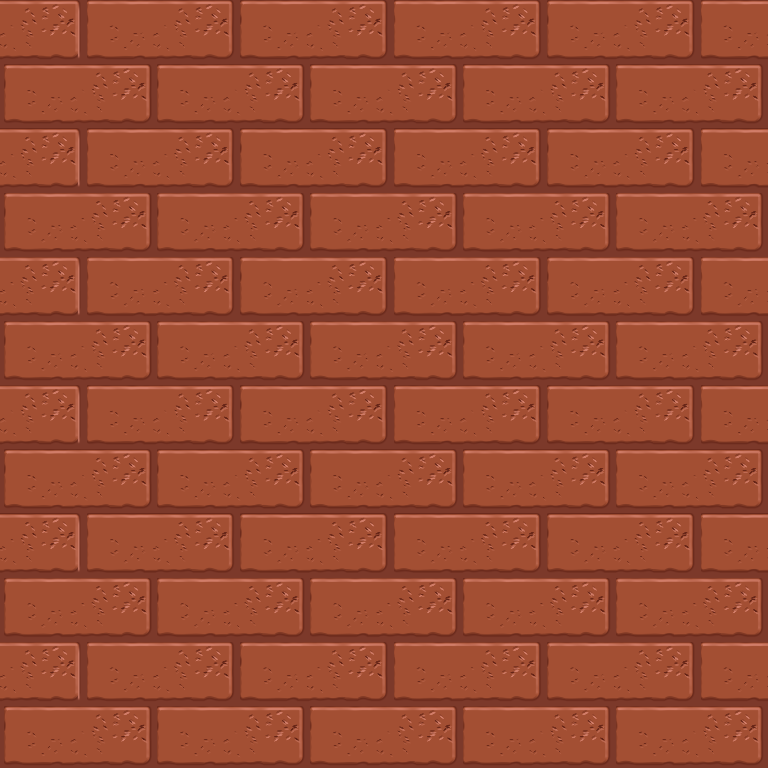
This texture is drawn by a WebGL 2 fragment shader. Its source:

```glsl
#version 300 es
precision highp float;
// Running-bond red brick wall with bevelled, chipped and pitted bricks.

uniform vec2 u_resolution;
out vec4 outColor;

vec2 hash2(vec2 p) {
  vec3 h = fract(p.xyx * vec3(0.1031, 0.1030, 0.0973));
  h += dot(h, h.yzx + 33.33);
  return fract((h.xx + h.yz) * h.zy);
}

float gradientNoise(vec2 p) {
  vec2 i = floor(p), f = fract(p);
  vec2 u = f * f * (3.0 - 2.0 * f);
  vec2 e = vec2(1.0, 0.0);
  float a = dot(hash2(i) * 2.0 - 1.0, f);
  float b = dot(hash2(i + e.xy) * 2.0 - 1.0, f - e.xy);
  float c = dot(hash2(i + e.yx) * 2.0 - 1.0, f - e.yx);
  float d = dot(hash2(i + e.xx) * 2.0 - 1.0, f - e.xx);
  return mix(mix(a, b, u.x), mix(c, d, u.x), u.y);
}

// Signed distance to one brick; its lower and left edges are the most worn.
float brickDistance(vec2 p) {
  vec2 fromCenter = p - vec2(1.133, 0.547);
  float radius = fromCenter.x > 0.0 && fromCenter.y < 0.0 ? 0.12 : 0.05;
  vec2 q = abs(fromCenter) - vec2(1.138, 0.443) + radius;
  float box = length(max(q, 0.0)) + min(max(q.x, q.y), 0.0) - radius;
  float wear = mix(0.07, 0.008, smoothstep(0.1, 0.3, min(p.y - 0.05, p.x + 0.12)));
  return box + wear * max(gradientNoise(p * 5.0 + 3.0), 0.0);
}

// Dark (x) and light (y) sides of pits, dense in the upper right of the brick.
vec2 pits(vec2 p, float soft) {
  vec2 marks = vec2(0.0);
  for (int i = 0; i < 46; i++) {
    float n = float(i);
    vec2 r = fract(vec2(0.755, 0.570) * (n + 1.0));
    vec2 s = hash2(vec2(n * 5.3 + 2.0, 21.0));
    vec2 t = hash2(vec2(n * 3.1 + 7.0, 4.0));
    bool dense = i < 25;
    vec2 center = dense ? vec2(1.2 + 0.98 * sqrt(r.x), 0.44 + 0.44 * r.y)
                        : vec2(0.25 + 1.3 * r.x, 0.24 + 0.32 * r.y);
    center += (t - 0.5) * 0.14;
    float size = dense ? mix(0.014, 0.030, s.x) : mix(0.010, 0.019, s.x);
    float angle = mix(-0.8, 0.8, s.y);
    vec2 axis = vec2(cos(angle), sin(angle));
    mat2 turn = mat2(axis.x, -axis.y, axis.y, axis.x);
    vec2 q = turn * (p - center);
    vec2 lip = turn * (p - center + vec2(-0.014, 0.030));
    float shade = length(q * vec2(0.55, 1.6)) - size * 0.8;
    float light = length(lip * vec2(0.5, 1.6)) - size * 0.85;
    vec2 strength = dense ? vec2(mix(0.2, 1.0, t.x), mix(1.1, 0.5, t.x))
                          : vec2(0.8, 0.25);
    marks = max(marks, strength * (1.0 - smoothstep(-soft, soft, vec2(shade, light))));
  }
  return min(marks, 1.0);
}

void main() {
  vec2 uv = gl_FragCoord.xy / u_resolution;
  float soft = 0.004 + 5.0 / min(u_resolution.x, u_resolution.y);

  // Twelve courses, five bricks across; one unit is a course height.
  vec2 wall = vec2(uv.x * 12.0, (1.0 - uv.y) * 11.965);
  bool shifted = mod(floor(wall.y), 2.0) < 0.5;
  float x = shifted ? mod(wall.x - 1.359, 2.398) : mod(wall.x - 0.07, 2.389);
  vec2 p = vec2(x, 1.0 - fract(wall.y));

  float d = brickDistance(p);
  float facing = (brickDistance(p + vec2(0.4, 0.9) * 0.02) - d) / 0.02;

  // Mortar, darkest in the shadow right against the bricks
  vec3 mortar = mix(vec3(0.42, 0.165, 0.11), vec3(0.485, 0.222, 0.163),
                    smoothstep(0.008, 0.04, d));

  // Brick face: thin lit line inside the upper right, ragged shade lower left
  vec3 face = vec3(0.64, 0.31, 0.20);
  float grain = gradientNoise(p * vec2(4.0, 9.0) + 2.0);
  float litLine = 1.0 - smoothstep(0.008, 0.030, abs(d + 0.034));
  float shadeLine = smoothstep(-0.03, -0.008, d + 0.03 * grain);
  face = mix(face, vec3(0.82, 0.49, 0.41),
             litLine * clamp(facing * 1.15, 0.0, 1.0) * clamp(0.95 + grain, 0.0, 1.0));
  face = mix(face, vec3(0.50, 0.22, 0.14), shadeLine * clamp(-facing * 1.6, 0.0, 1.0));

  vec2 pit = pits(p, soft * 0.75);
  face = mix(face, vec3(0.82, 0.49, 0.41), pit.y);
  face = mix(face, vec3(0.38, 0.13, 0.08), pit.x);

  vec3 color = mix(face, mortar, smoothstep(-soft, soft, d));

  // Pale seam beside the cut bricks at the left end of shifted courses
  float seam = 1.0 - smoothstep(0.0, soft + 0.014, abs(wall.x - 1.23));
  seam *= smoothstep(0.08, 0.14, p.y) * (1.0 - smoothstep(0.8, 0.98, p.y));
  if (shifted) color = mix(color, vec3(0.82, 0.50, 0.42), seam * 0.9);

  outColor = vec4(color, 1.0);
}
```
